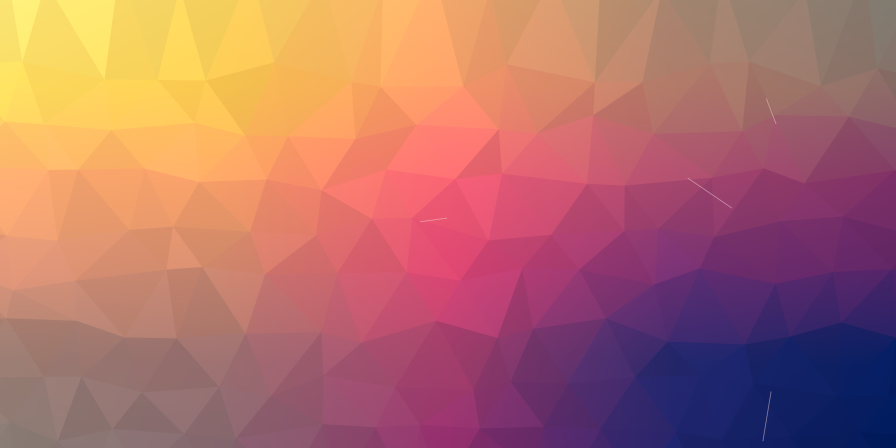
This background is drawn by a WebGL 2 fragment shader. Its source:

```glsl
#version 300 es
precision highp float;

uniform vec2 u_resolution;
out vec4 fragColor;

const vec2 CELL = vec2(0.136, 0.1146);
const float BASE_ROW = 0.031;
const float TOP_ROW = 8.0;

float hash(vec2 p) {
  vec3 q = fract(vec3(p.xyx) * vec3(0.1031, 0.1030, 0.0973));
  q += dot(q, q.yzx + 33.33);
  return fract((q.x + q.y) * q.z);
}

float cross2(vec2 a, vec2 b) { return a.x * b.y - a.y * b.x; }

// Five colours spread along t = 0..4
vec3 ramp(float t, vec3 a, vec3 b, vec3 c, vec3 d, vec3 e) {
  vec3 col = mix(a, b, clamp(t, 0.0, 1.0));
  col = mix(col, c, clamp(t - 1.0, 0.0, 1.0));
  col = mix(col, d, clamp(t - 2.0, 0.0, 1.0));
  return mix(col, e, clamp(t - 3.0, 0.0, 1.0));
}

// Smooth colour field: horizontal ramps blended from top to bottom
vec3 colorField(vec2 p) {
  float x = p.x * 2.0;
  float y = (1.0 - p.y) * 5.0;
  vec3 sky = ramp(x, vec3(1.0, 0.92, 0.48), vec3(1.0, 0.85, 0.38),
    vec3(0.99, 0.69, 0.43), vec3(0.66, 0.54, 0.45), vec3(0.50, 0.48, 0.44));
  vec3 gold = ramp(x, vec3(1.0, 0.87, 0.37), vec3(1.0, 0.80, 0.31),
    vec3(0.99, 0.59, 0.41), vec3(0.70, 0.48, 0.41), vec3(0.54, 0.43, 0.40));
  vec3 coral = ramp(x, vec3(1.0, 0.68, 0.44), vec3(1.0, 0.64, 0.41),
    vec3(0.97, 0.38, 0.45), vec3(0.68, 0.29, 0.43), vec3(0.50, 0.19, 0.40));
  vec3 rose = ramp(x, vec3(0.87, 0.58, 0.47), vec3(0.82, 0.54, 0.43),
    vec3(0.88, 0.27, 0.45), vec3(0.46, 0.19, 0.45), vec3(0.36, 0.14, 0.40));
  vec3 dusk = ramp(x, vec3(0.61, 0.49, 0.45), vec3(0.60, 0.43, 0.43),
    vec3(0.66, 0.25, 0.43), vec3(0.14, 0.15, 0.42), vec3(0.02, 0.12, 0.39));
  vec3 night = ramp(x, vec3(0.54, 0.49, 0.46), vec3(0.53, 0.41, 0.44),
    vec3(0.57, 0.18, 0.42), vec3(0.12, 0.14, 0.42), vec3(0.0, 0.10, 0.35));
  vec3 upper = ramp(y, sky, gold, coral, rose, dusk);
  return mix(upper, night, clamp(y - 4.0, 0.0, 1.0));
}

// Jittered vertex of a skewed lattice; the top strip is taller
vec2 meshVertex(vec2 id) {
  vec2 jitter = vec2(hash(id + 17.0), hash(id + 61.0)) - 0.5;
  vec2 v = vec2(id.x + 0.5 * id.y, id.y) + jitter * vec2(0.6, 0.52);
  float lift = 0.1 * step(TOP_ROW - 0.5, id.y);
  return v * CELL + vec2(0.0, BASE_ROW + lift);
}

float edgeDistance(vec2 p, vec2 a, vec2 b) {
  return cross2(b - a, p - a) / length(b - a);
}

// Facet colour in rgb, weighted by its coverage in a
vec4 facet(vec2 p, vec2 a, vec2 b, vec2 c, float seed, float pixel) {
  float side = sign(cross2(b - a, c - a));
  float inside = min(side * edgeDistance(p, a, b),
    min(side * edgeDistance(p, b, c), side * edgeDistance(p, c, a)));
  float cover = clamp(0.5 + inside / pixel, 0.0, 1.0);
  vec2 center = (a + b + c) / 3.0;
  vec3 col = colorField(mix(center, p, 0.45));
  col *= 1.0 + 0.09 * (seed - 0.5);
  return vec4(col, 1.0) * cover;
}

// Thin pale seam along a segment
float seam(vec2 p, vec2 a, vec2 b, float pixel) {
  vec2 ab = b - a;
  float t = clamp(dot(p - a, ab) / dot(ab, ab), 0.0, 1.0);
  return 1.0 - smoothstep(0.0, 0.0012 + pixel * 0.5, length(p - a - ab * t));
}

void main() {
  vec2 p = gl_FragCoord.xy / u_resolution.y;
  float pixel = 1.0 / u_resolution.y;
  vec2 grid = (p - vec2(0.0, BASE_ROW)) / CELL;
  vec2 home = floor(vec2(grid.x - 0.5 * grid.y, grid.y));

  // Split each nearby cell along its shorter diagonal
  vec4 sum = vec4(colorField(p), 1.0) * 0.001;
  for (int j = -1; j <= 1; j++) {
    for (int i = -2; i <= 2; i++) {
      vec2 id = home + vec2(i, j);
      vec2 a = meshVertex(id);
      vec2 b = meshVertex(id + vec2(1.0, 0.0));
      vec2 c = meshVertex(id + vec2(1.0, 1.0));
      vec2 d = meshVertex(id + vec2(0.0, 1.0));
      bool rising = distance(a, c) < distance(b, d);
      sum += facet(p, a, b, rising ? c : d, hash(id + 5.0), pixel);
      sum += facet(p, c, d, rising ? a : b, hash(id + 93.0), pixel);
    }
  }
  vec3 col = sum.rgb / sum.a;

  // Bright hairline gaps between a few facets
  float gaps = seam(p, vec2(1.711, 0.779), vec2(1.732, 0.724), pixel);
  gaps = max(gaps, seam(p, vec2(1.536, 0.602), vec2(1.633, 0.536), pixel));
  gaps = max(gaps, seam(p, vec2(1.721, 0.125), vec2(1.703, 0.016), pixel));
  gaps = max(gaps, seam(p, vec2(0.938, 0.505), vec2(0.997, 0.513), pixel));
  fragColor = vec4(mix(col, vec3(0.95, 0.85, 0.85), 0.4 * gaps), 1.0);
}
```
